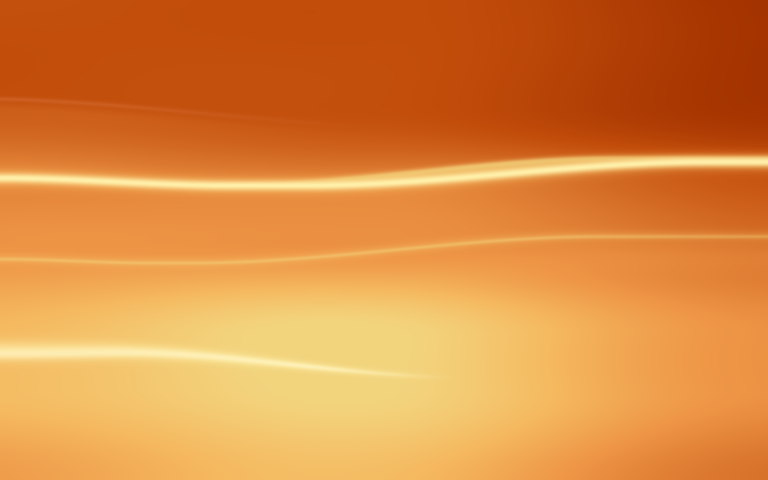
This background is drawn by a WebGL 2 fragment shader. Its source:

```glsl
#version 300 es
precision highp float;

uniform vec2 u_resolution;
out vec4 fragColor;

const vec3 EMBER = vec3(0.64, 0.20, 0.00);
const vec3 RUST = vec3(0.76, 0.30, 0.04);
const vec3 COPPER = vec3(0.84, 0.44, 0.16);
const vec3 ORANGE = vec3(0.93, 0.58, 0.27);
const vec3 AMBER = vec3(0.96, 0.72, 0.37);
const vec3 GOLD = vec3(0.95, 0.83, 0.49);
const vec3 CREAM = vec3(1.00, 0.95, 0.68);
const vec3 ROSE = vec3(0.86, 0.48, 0.28);

// Smooth descent from 1 at a to 0 at b
float fall(float a, float b, float x) {
    return 1.0 - smoothstep(a, b, x);
}

// Soft bell around zero
float bell(float d, float width) {
    float t = d / width;
    return exp(-t * t);
}

// Height of a ribbon that makes one smooth step along x
float ribbon(float x, float base, float rise, float from, float to) {
    return base + rise * smoothstep(from, to, x);
}

// Warm palette, one colour per unit of heat
vec3 palette(float heat) {
    vec3 c = mix(EMBER, RUST, clamp(heat, 0.0, 1.0));
    c = mix(c, COPPER, clamp(heat - 1.0, 0.0, 1.0));
    c = mix(c, ORANGE, clamp(heat - 2.0, 0.0, 1.0));
    c = mix(c, AMBER, clamp(heat - 3.0, 0.0, 1.0));
    return mix(c, GOLD, clamp(heat - 4.0, 0.0, 1.0));
}

// Broad light: dark top, golden pool below, dim right side
float baseHeat(vec2 p) {
    float heat = 1.05 + 1.85 * fall(0.50, 0.78, p.y);
    float pool = 1.1 + 1.1 * bell(p.x - 0.43, 0.30);
    heat += pool * fall(0.30, 0.50, p.y);
    heat -= 0.9 * fall(0.0, 0.19, p.y);
    heat -= 1.1 * smoothstep(0.5, 1.05, p.x);
    float ripple = sin(p.x * 9.0 + p.y * 14.0) + sin(p.x * 5.0 - p.y * 23.0);
    return heat + 0.03 * ripple;
}

void main() {
    vec2 p = gl_FragCoord.xy / u_resolution;

    // Ribbon heights
    float mainY = ribbon(p.x, 0.629, -0.0155, 0.0, 0.30)
                + ribbon(p.x, 0.0, 0.049, 0.40, 0.92);
    float crestY = ribbon(p.x, 0.615, 0.055, 0.30, 0.80);
    float threadY = ribbon(p.x, 0.460, -0.008, 0.0, 0.20)
                  + ribbon(p.x, 0.0, 0.055, 0.25, 0.78);
    float veilY = ribbon(p.x, 0.795, -0.065, -0.05, 0.60);
    float lowerY = ribbon(p.x, 0.269, -0.056, 0.13, 0.62);

    float mainD = p.y - mainY;
    float crestD = p.y - crestY;
    float threadD = p.y - threadY;
    float veilD = p.y - veilY;
    float crestOn = smoothstep(0.32, 0.46, p.x);

    // Background with halo, veil and the step below the thread
    float heat = baseHeat(p);
    heat += 0.75 * exp(-abs(mainD) / 0.030);
    float veilFade = fall(0.05, 0.55, p.x);
    heat += 0.45 * veilFade * fall(-0.025, 0.004, veilD) * smoothstep(0.58, 0.68, p.y);
    heat += 0.45 * smoothstep(0.45, 0.9, p.x) * bell(threadD + 0.04, 0.04) * fall(-0.02, 0.0, threadD);
    vec3 color = palette(heat);

    // Faint rose edge of the veil
    color = mix(color, ROSE, 0.35 * veilFade * bell(veilD, 0.005));

    // Thin thread
    float threadGain = mix(0.45, 0.32, smoothstep(0.6, 1.0, p.x));
    color = mix(color, AMBER, threadGain * bell(threadD, 0.012));
    color = mix(color, GOLD, threadGain * bell(threadD, 0.004));

    // Golden film between the main ribbon and its crest
    float film = smoothstep(-0.006, 0.004, mainD) * fall(-0.004, 0.007, crestD);
    color = mix(color, GOLD, 0.65 * crestOn * film);
    float crestFade = crestOn * mix(0.7, 0.4, smoothstep(0.7, 1.0, p.x));
    color = mix(color, GOLD, crestFade * bell(crestD, 0.007));

    // Bright main ribbon
    color = mix(color, AMBER, 0.6 * bell(mainD, 0.017));
    color = mix(color, CREAM, 0.95 * bell(mainD, 0.0095));

    // Pale tapered ribbon in the golden pool
    float taper = mix(0.021, 0.008, smoothstep(0.0, 0.5, p.x));
    float lowerFade = fall(0.38, 0.61, p.x);
    color = mix(color, CREAM, 0.65 * lowerFade * bell(p.y - lowerY, taper));
    float core = bell(p.y - lowerY + 0.006 * fall(0.0, 0.3, p.x), 0.5 * taper);
    color = mix(color, vec3(1.0, 0.96, 0.78), 0.6 * lowerFade * core);

    fragColor = vec4(color, 1.0);
}
```
